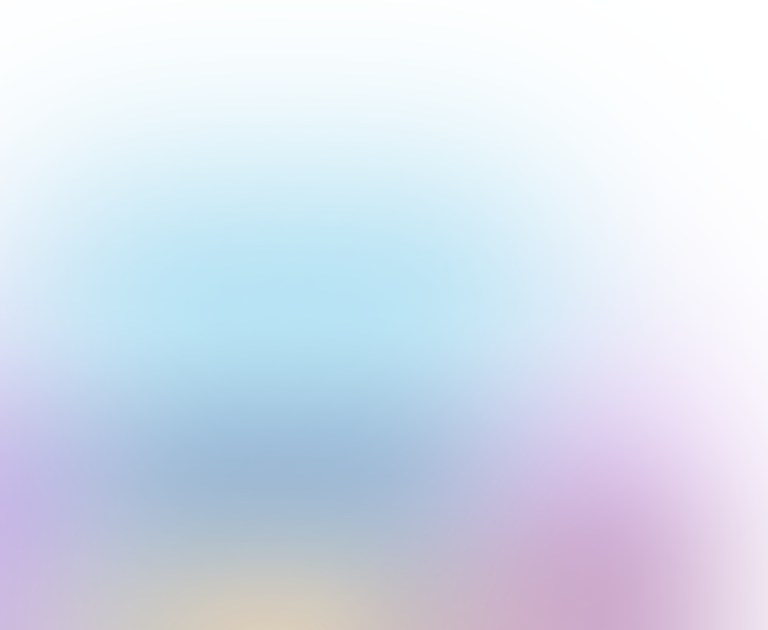
A WebGL 2 fragment shader for this background:

```glsl
#version 300 es
precision highp float;

uniform vec2 u_resolution;
out vec4 fragColor;

#define SKY vec3(0.72, 0.89, 0.955)
#define STEEL vec3(0.60, 0.72, 0.84)
#define LILAC vec3(0.80, 0.71, 0.92)
#define ORCHID vec3(0.86, 0.75, 0.935)
#define MAUVE vec3(0.80, 0.665, 0.81)
#define PEACH vec3(0.855, 0.805, 0.735)
#define ROSE vec3(0.82, 0.69, 0.68)
#define DOME_CENTER vec2(0.378, 0.508)
#define DOME_HEIGHT 0.278
#define GRAIN 0.0025

// Gaussian glow that stays full below its center
float glow(vec2 uv, vec2 center, vec2 size) {
    vec2 d = (uv - center) / size;
    d.y = max(d.y, 0.0);
    return exp(-dot(d, d));
}

// Soft dome, narrowing and drifting left toward the floor
float dome(vec2 uv) {
    float sink = clamp(1.0 - uv.y / DOME_CENTER.y, 0.0, 1.0);
    float axis = DOME_CENTER.x - 0.033 * sink;
    float halfWidth = mix(0.371, 0.234, sink);
    float side = abs(uv.x - axis) / halfWidth;
    float rise = max(uv.y - DOME_CENTER.y, 0.0) / DOME_HEIGHT;
    return exp(-side * side * side - rise * rise);
}

// Faint layered ripples
float ripple(vec2 p) {
    float sum = 0.0;
    float weight = 0.5;
    for (int i = 0; i < 4; i++) {
        sum += weight * sin(p.x + 1.7 * sin(p.y)) * sin(p.y - p.x * 0.6);
        p = mat2(0.8, 0.6, -0.6, 0.8) * p * 1.9;
        weight *= 0.6;
    }
    return sum;
}

void main() {
    vec2 uv = gl_FragCoord.xy / u_resolution;
    vec3 color = vec3(1.0);

    // Lilac at the left edge
    color = mix(color, LILAC, glow(uv, vec2(0.0, 0.143), vec2(0.26, 0.333)));

    // Pink cloud at the right, wider toward the middle
    float spread = uv.x < 0.768 ? 0.339 : 0.215;
    vec3 pink = mix(MAUVE, ORCHID, smoothstep(0.03, 0.4, uv.y));
    color = mix(color, pink, glow(uv, vec2(0.768, 0.111), vec2(spread, 0.333)));

    // Blue dome, deepening downward
    vec3 blue = mix(STEEL, SKY, smoothstep(0.222, 0.508, uv.y));
    color = mix(color, blue, dome(uv));

    // Warm light along the floor
    vec3 warm = mix(PEACH, ROSE, smoothstep(0.4, 0.65, uv.x));
    color = mix(color, warm, glow(uv, vec2(0.352, -0.016), vec2(0.286, 0.167)));

    // Grain fades out where the ground is white
    float tint = smoothstep(0.0, 0.2, 1.0 - color.r);
    color += GRAIN * tint * ripple(uv * vec2(73.0, 60.0));

    fragColor = vec4(clamp(color, 0.0, 1.0), 1.0);
}
```
